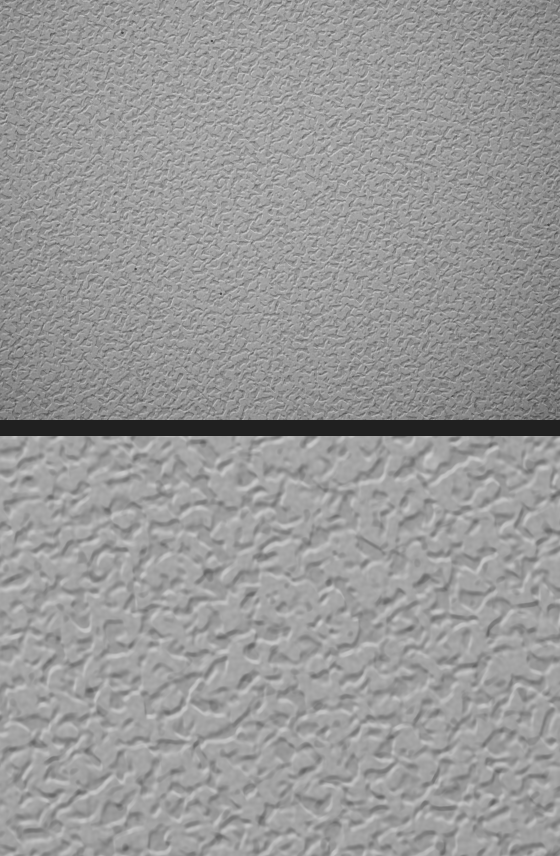
Top, the full canvas; bottom, a detail of the centre.
Reproduce this texture procedurally as a Shadertoy shader.

```glsl
// Grey embossed plastic: small rounded plateaus split by narrow grooves.
// A warped gradient noise is flattened into a height field, lit from above
// by a height difference, then pitted and toned by a broad soft falloff.

#define GRAIN_SCALE 80.0
#define GRAIN_ANGLE 0.5
#define GRAIN_STRETCH 1.2
#define LIGHT_STEP 0.3
#define RELIEF 0.105
#define GROOVE_DARK 0.04
#define PIT_DARK 0.085
#define FINE_GRAIN 0.04
#define BASE_GREY 0.65
#define FALLOFF 0.8
#define SPECKS 5
#define SCUFFS 3

float hash(vec2 p) {
    return fract(sin(dot(p, vec2(127.1, 311.7))) * 43758.5453);
}

vec2 hash2(float n) {
    return vec2(hash(vec2(n, 3.7)), hash(vec2(n, 9.2)));
}

float cornerSlope(vec2 cell, vec2 offset) {
    float a = 6.28318 * hash(cell);
    return dot(vec2(cos(a), sin(a)), offset);
}

float gradientNoise(vec2 p) {
    vec2 i = floor(p), f = p - i;
    vec2 u = f * f * f * (f * (f * 6.0 - 15.0) + 10.0);
    vec2 e = vec2(1.0, 0.0);
    float low = mix(cornerSlope(i, f), cornerSlope(i + e.xy, f - e.xy), u.x);
    float high = mix(cornerSlope(i + e.yx, f - e.yx), cornerSlope(i + e.xx, f - e.xx), u.x);
    return mix(low, high, u.y);
}

// Raised plateaus (1) and grooves (0), with a little roughness on top
float height(vec2 p) {
    vec2 warp = vec2(gradientNoise(p * 0.7 + 31.0), gradientNoise(p * 0.7 + 67.0));
    vec2 q = p + 0.5 * warp;
    float fine = gradientNoise(q * 1.9 + 13.0);
    float n = gradientNoise(q) + 0.45 * fine;
    float plateSize = 0.12 * gradientNoise(p * 0.12 + 5.0);
    return smoothstep(-0.34, 0.1, n + plateSize) + 0.25 * fine;
}

// Broad light: brightest above the centre, falling off to the corners
float broadLight(vec2 uv) {
    vec2 d = uv - vec2(0.6, 0.65);
    float r2 = dot(d, d);
    return BASE_GREY - FALLOFF * (0.17 * r2 + 0.08 * r2 * r2);
}

// Soft round mark scattered by its index
float mark(vec2 uv, float index, float radius) {
    vec2 centre = hash2(index) * vec2(iResolution.x / iResolution.y, 1.0);
    return 1.0 - smoothstep(0.4 * radius, radius, length(uv - centre));
}

void mainImage(out vec4 fragColor, in vec2 fragCoord) {
    vec2 uv = fragCoord / iResolution.y;

    // Grain axes, stretched along the rising diagonal
    float c = cos(GRAIN_ANGLE), s = sin(GRAIN_ANGLE);
    vec2 p = vec2(c * uv.x + s * uv.y, c * uv.y - s * uv.x);
    p *= GRAIN_SCALE * vec2(1.0 / GRAIN_STRETCH, 1.0);

    // Relief: slopes facing the light brighten, grooves darken
    vec2 toLight = LIGHT_STEP * normalize(vec2(0.12, 1.0));
    float h = height(p);
    float slope = h - height(p + toLight);
    float grey = broadLight(uv) + RELIEF * slope - GROOVE_DARK * (1.0 - h);

    // Small dark pits and fine surface grain
    float pit = smoothstep(0.22, 0.48, gradientNoise(p * 1.3 + 91.0));
    grey += FINE_GRAIN * gradientNoise(uv * 230.0) - PIT_DARK * pit;

    // Pale scuffs and tiny dark specks
    for (int i = 0; i < SCUFFS; i++)
        grey += 0.05 * mark(uv, float(i) + 20.0, 0.012);
    for (int i = 0; i < SPECKS; i++)
        grey = mix(grey, 0.2, 0.8 * mark(uv, float(i) + 1.0, 0.004));

    fragColor = vec4(vec3(clamp(grey, 0.0, 1.0)), 1.0);
}
```
